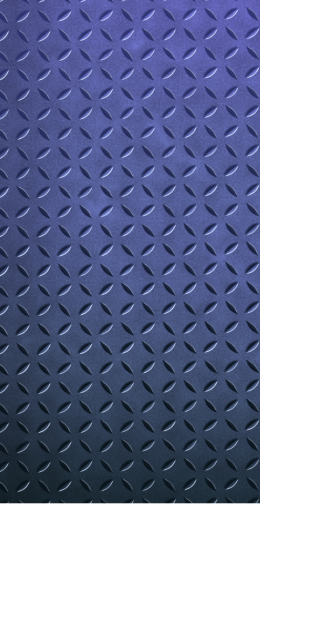
Give the GLSL for this texture, as a WebGL 2 fragment shader.

```glsl
#version 300 es
precision highp float;
// Worn blue steel tread plate with alternating raised lozenges, on a white ground.
uniform vec2 u_resolution;
out vec4 outColor;

// Layout, with the canvas measuring 1 by 2 units
const vec2 CANVAS = vec2(1.0, 2.0);
const float PLATE_RIGHT = 0.8125;
const float PLATE_BOTTOM = 0.427;
const vec2 PITCH = vec2(0.0652, 0.0612);
const vec2 ANCHOR = vec2(0.4635, 1.0964);
const float ROW_TILT = 0.012;
const float JITTER = 0.0016;

// Lozenges: half length, half width
const vec2 BRIGHT_SIZE = vec2(0.0265, 0.0088);
const vec2 DARK_SIZE = vec2(0.0270, 0.0074);
const float BRIGHT_ANGLE = 0.70;
const float DARK_ANGLE = -0.84;
const float RIM_WIDTH = 0.0030;
const float SHADOW_OFFSET = 0.0045;

// Colours
const vec3 WHITE = vec3(1.0);
const vec3 VIOLET = vec3(0.38, 0.37, 0.71);
const vec3 BLUE = vec3(0.33, 0.37, 0.60);
const vec3 SLATE = vec3(0.25, 0.31, 0.44);
const vec3 DEEP = vec3(0.09, 0.15, 0.18);
const vec3 SHADOW_TOP = vec3(0.17, 0.19, 0.43);
const vec3 SHADOW_LOW = vec3(0.03, 0.07, 0.10);
const vec3 GLINT = vec3(0.74, 0.80, 0.91);

// Wear
const float GRAIN = 0.16;
const float MOTTLE = 0.14;
const float SCUFF = 0.22;

vec2 hash2(vec2 p) {
    vec3 q = fract(p.xyx * vec3(0.1031, 0.1030, 0.0973));
    q += dot(q, q.yzx + 33.33);
    return fract((q.xx + q.yz) * q.zy);
}

float gradientNoise(vec2 p) {
    vec2 cell = floor(p), f = fract(p);
    vec2 w = f * f * f * (f * (f * 6.0 - 15.0) + 10.0);
    vec4 corner = vec4(0.0);
    for (int i = 0; i < 4; i++) {
        vec2 o = vec2(float(i & 1), float(i >> 1));
        corner[i] = dot(hash2(cell + o + 100.0) * 2.0 - 1.0, f - o);
    }
    vec2 rows = mix(corner.xz, corner.yw, w.x);
    return mix(rows.x, rows.y, w.y);
}

float fbm(vec2 p) {
    float sum = 0.0, gain = 1.0;
    for (int i = 0; i < 4; i++) {
        sum += gain * gradientNoise(p);
        p = p * 2.03 + 7.1;
        gain *= 0.55;
    }
    return sum;
}

// Pointed lens lying along x: the overlap of two discs
float lens(vec2 p, vec2 size) {
    float radius = dot(size, size) / (2.0 * size.y);
    return length(vec2(p.x, abs(p.y) + radius - size.y)) - radius;
}

float coverage(float d, float soft) {
    return 1.0 - smoothstep(-soft, soft, d);
}

// Plate tone: violet at the top right, nearly black at the bottom
vec3 plateTone(vec2 s) {
    vec3 tone = mix(DEEP, SLATE, smoothstep(-0.05, 0.36, s.y + 0.06 * s.x));
    tone = mix(tone, BLUE, smoothstep(0.26, 0.66, s.y + 0.12 * s.x));
    tone = mix(tone, VIOLET, smoothstep(0.60, 1.10, s.y) * (0.45 + 0.55 * s.x));
    return tone * mix(0.80, 1.0, smoothstep(0.0, 0.35, s.x));
}

vec3 treadPlate(vec2 p, float px) {
    vec2 s = vec2(p.x / PLATE_RIGHT, (p.y - PLATE_BOTTOM) / (CANVAS.y - PLATE_BOTTOM));
    vec3 shade = mix(SHADOW_LOW, SHADOW_TOP, smoothstep(0.15, 1.0, s.y));
    vec3 glint = GLINT * mix(0.82, 1.0, smoothstep(0.0, 0.4, s.y));

    // Base metal with mottling, fine grain and pale scuffs
    float scuff = smoothstep(0.25, 0.75, fbm(p * 5.0 + 3.0));
    float wear = MOTTLE * fbm(p * 14.0) + GRAIN * gradientNoise(p * 150.0);
    vec3 col = plateTone(s) * (1.0 + wear + SCUFF * scuff);

    // Checkerboard of lozenges leaning either way
    vec2 g = p - ANCHOR;
    g.y -= ROW_TILT * g.x;
    vec2 id = floor(g / PITCH + 0.5);
    vec2 rnd = hash2(id + 60.0) - 0.5;
    g -= id * PITCH + rnd * JITTER;
    bool bright = mod(id.x + id.y, 2.0) < 0.5;
    float angle = (bright ? BRIGHT_ANGLE : DARK_ANGLE) + 0.08 * rnd.x;
    vec2 size = bright ? BRIGHT_SIZE : DARK_SIZE;
    vec2 axis = vec2(cos(angle), sin(angle));
    vec2 q = vec2(dot(g, axis), dot(g, vec2(-axis.y, axis.x)));

    // Dropped shadow, body, then the lit rim along one flank
    float soft = px * 0.75;
    float body = lens(q, size);
    float dropped = lens(q - vec2(-0.001, bright ? SHADOW_OFFSET : -0.0015), size);
    float flank = bright ? -q.y : q.y;
    float across = clamp(flank / size.y, -1.0, 1.0);
    vec3 face = bright ? mix(shade, col * 1.25, smoothstep(-0.7, 0.5, across))
                       : mix(col * 0.8, shade, 0.75 - 0.35 * across);
    col = mix(col, shade, 0.75 * coverage(dropped, soft + 0.0015));
    col = mix(col, face, coverage(body, soft));
    float rim = coverage(abs(body + 0.0008) - RIM_WIDTH * 0.5, soft) * smoothstep(0.05, 0.35, across);
    float polish = (bright ? 0.95 : 0.45) * (1.0 + 0.35 * rnd.y + 0.4 * gradientNoise(p * 45.0));
    return mix(col, glint, clamp(rim * polish, 0.0, 1.0));
}

void main() {
    vec2 p = gl_FragCoord.xy / u_resolution * CANVAS;
    float px = 1.0 / u_resolution.x;
    float edge = max(p.x - PLATE_RIGHT, PLATE_BOTTOM - p.y);
    outColor = vec4(mix(WHITE, treadPlate(p, px), coverage(edge, px * 0.5)), 1.0);
}
```
